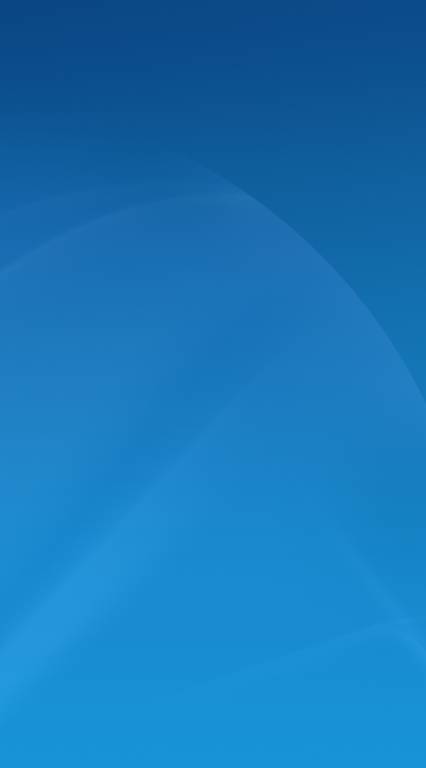
Reproduce this background procedurally as a Shadertoy shader.

```glsl
const float WIDTH = 0.5547;                  // design width, in canvas heights
const vec2 ARC_CENTER = vec2(-0.0794, 0.1706);
const float ARC_RADIUS = 0.703;

const vec3 SKY_TOP = vec3(0.042, 0.280, 0.525);
const vec3 SKY_MID = vec3(0.055, 0.350, 0.592);
const vec3 SKY_LOW = vec3(0.075, 0.455, 0.705);

const vec3 DOME_TOP = vec3(0.065, 0.365, 0.625);
const vec3 DOME_HIGH = vec3(0.095, 0.430, 0.700);
const vec3 DOME_MID = vec3(0.108, 0.500, 0.770);
const vec3 DOME_LOW = vec3(0.100, 0.545, 0.815);
const vec3 DOME_BASE = vec3(0.092, 0.575, 0.840);

const vec3 HAZE = vec3(0.050, 0.040, 0.030);
const vec3 SHINE = vec3(0.055, 0.050, 0.050);
const vec3 SHADE = vec3(0.035, 0.030, 0.025);
const float GRAIN = 0.004;

float hash(vec2 p) {
    return fract(sin(dot(p, vec2(127.1, 311.7))) * 43758.5);
}

float bell(float d, float width) {
    return exp(-d * d / (width * width));
}

// Glow with a crisp upper side and a long fade below
float crest(float d, float above, float below) {
    return bell(d, d > 0.0 ? above : below);
}

vec3 skyColor(vec2 p) {
    vec3 c = mix(SKY_LOW, SKY_MID, smoothstep(0.45, 0.88, p.y));
    c = mix(c, SKY_TOP, smoothstep(0.76, 1.02, p.y));
    return c + vec3(0.008, 0.022, 0.020) * (p.x / WIDTH - 0.4);
}

vec3 domeColor(vec2 p) {
    vec3 c = mix(DOME_BASE, DOME_LOW, smoothstep(0.0, 0.22, p.y));
    c = mix(c, DOME_MID, smoothstep(0.22, 0.48, p.y));
    c = mix(c, DOME_HIGH, smoothstep(0.38, 0.70, p.y));
    return mix(c, DOME_TOP, smoothstep(0.62, 0.84, p.y));
}

// Diagonal light beam with a shadowed upper band and a thin ray
vec3 beamLight(vec2 p) {
    float bend = max(p.x - 0.2, 0.0);
    float edge = p.y - (0.215 + 1.28 * p.x - 2.0 * bend * bend);
    float ray = p.y - (0.147 + 1.07 * p.x);
    float lower = p.y - (0.069 + 0.95 * p.x);
    float fade = 1.0 - smoothstep(0.05, 0.36, p.x);

    float band = smoothstep(0.03, -0.03, edge) * smoothstep(-0.05, 0.04, ray);
    float body = smoothstep(-0.035, 0.045, lower) * smoothstep(0.075, -0.035, ray);
    vec3 light = -0.30 * SHADE * band * smoothstep(0.47, 0.30, p.x);
    light += 0.80 * SHINE * body * fade;
    light += 0.22 * SHINE * crest(ray, 0.009, 0.018) * smoothstep(0.42, 0.25, p.x);
    return light + 0.40 * HAZE * smoothstep(-0.02, 0.12, edge)
        * smoothstep(0.75, 0.5, p.y);
}

// Curved veils below the rim of the dome
vec3 veilLight(vec2 p) {
    float a = p.x - 0.29;
    float b = p.x - 0.22;
    float broad = p.y - (0.7435 - 1.2 * a * a);
    float faint = p.y - (0.7605 - 0.85 * b * b);
    float reach = smoothstep(0.37, 0.30, p.x);
    vec3 light = 0.36 * HAZE * crest(broad, 0.006, 0.050) * reach;
    light += 0.26 * HAZE * crest(broad, 0.004, 0.010) * reach;
    return light + 0.28 * HAZE * crest(faint, 0.003, 0.018) * reach;
}

// Folded ribbon and crossing streak at the lower right
vec3 foldLight(vec2 p) {
    float d = p.x - 0.492;
    float drop = d < 0.0 ? -0.34 * d : 9.0 * d * d;
    float fold = p.y - (0.185 - drop);
    float streak = p.y - (0.362 - 1.28 * (p.x - 0.39));
    float thread = p.y - (0.185 + 0.17 * d);
    float right = smoothstep(0.10, 0.50, p.x);

    vec3 light = 0.30 * SHINE * crest(fold, 0.003, 0.020) * right;
    light += 0.40 * SHINE * bell(streak, 0.020) * smoothstep(0.36, 0.54, p.x);
    light += 0.25 * SHINE * bell(thread, 0.003) * smoothstep(0.47, 0.52, p.x);
    vec2 hollow = (p - vec2(0.54, 0.335)) / vec2(0.11, 0.12);
    return light - vec3(0.022, 0.024, 0.035) * exp(-dot(hollow, hollow));
}

void mainImage(out vec4 fragColor, in vec2 fragCoord) {
    vec2 p = fragCoord / iResolution.xy * vec2(WIDTH, 1.0);
    float pixel = 1.0 / iResolution.y;

    // The rim is sharp on the right and dissolves to the left
    float depth = ARC_RADIUS - length(p - ARC_CENTER);
    float sharp = smoothstep(-pixel, pixel, depth);
    float soft = smoothstep(-0.02, 0.13, depth);
    float dome = mix(soft, sharp, smoothstep(0.16, 0.36, p.x));

    vec3 inner = domeColor(p) + beamLight(p) + veilLight(p) + foldLight(p);
    float rim = exp(-max(depth, 0.0) / 0.09) * smoothstep(0.15, 0.36, p.x);
    inner += 0.65 * HAZE * rim * smoothstep(0.36, 0.50, p.y);

    vec3 color = mix(skyColor(p), inner, dome);
    color += GRAIN * (hash(floor(p * 512.0)) - 0.5);
    fragColor = vec4(clamp(color, 0.0, 1.0), 1.0);
}
```
